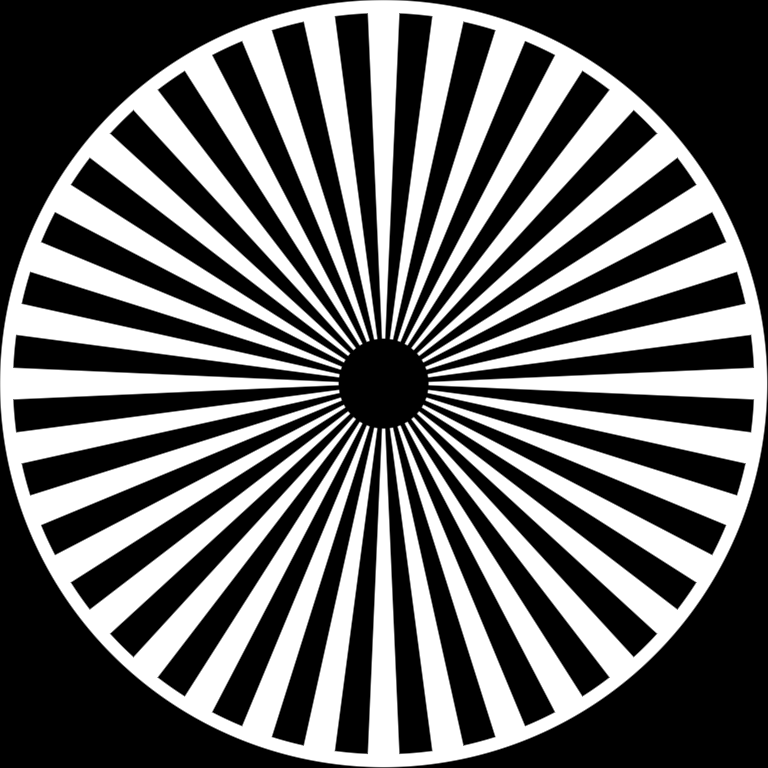
A three.js fragment shader for this pattern:

```glsl
// Draws a white disc cut by black radial wedges, with a black hub and a thin white rim.
varying vec2 vUv;

#define CENTER vec2(0.4995, 0.5005)
#define SPOKES 36.0
#define RIM_OUTER 0.4995
#define RIM_INNER 0.4825
#define HUB_RADIUS 0.0585
#define SPOKE_TRIM 0.0004
#define EDGE_WIDTH 0.002

const float TAU = 6.2831853;
const vec3 INK = vec3(0.0);
const vec3 PAPER = vec3(1.0);

// Soft coverage of a shape whose signed distance is negative inside.
float coverage(float dist) {
  return clamp(0.5 - dist / EDGE_WIDTH, 0.0, 1.0);
}

// Signed distance to the nearest white spoke; one spoke lies on the x axis.
float spokeDistance(vec2 p) {
  float period = TAU / SPOKES;
  float angle = atan(p.y, p.x);
  float offset = abs(mod(angle + 0.5 * period, period) - 0.5 * period);
  return length(p) * sin(offset - 0.25 * period) + SPOKE_TRIM;
}

void main() {
  vec2 p = vUv - CENTER;
  float radius = length(p);

  // Spokes start at the hub and merge into the rim.
  float outsideHub = 1.0 - coverage(radius - HUB_RADIUS);
  float spokes = coverage(spokeDistance(p)) * outsideHub;
  float rim = 1.0 - coverage(radius - RIM_INNER);
  float disc = coverage(radius - RIM_OUTER);

  float light = max(spokes, rim) * disc;
  gl_FragColor = vec4(mix(INK, PAPER, light), 1.0);
}
```
